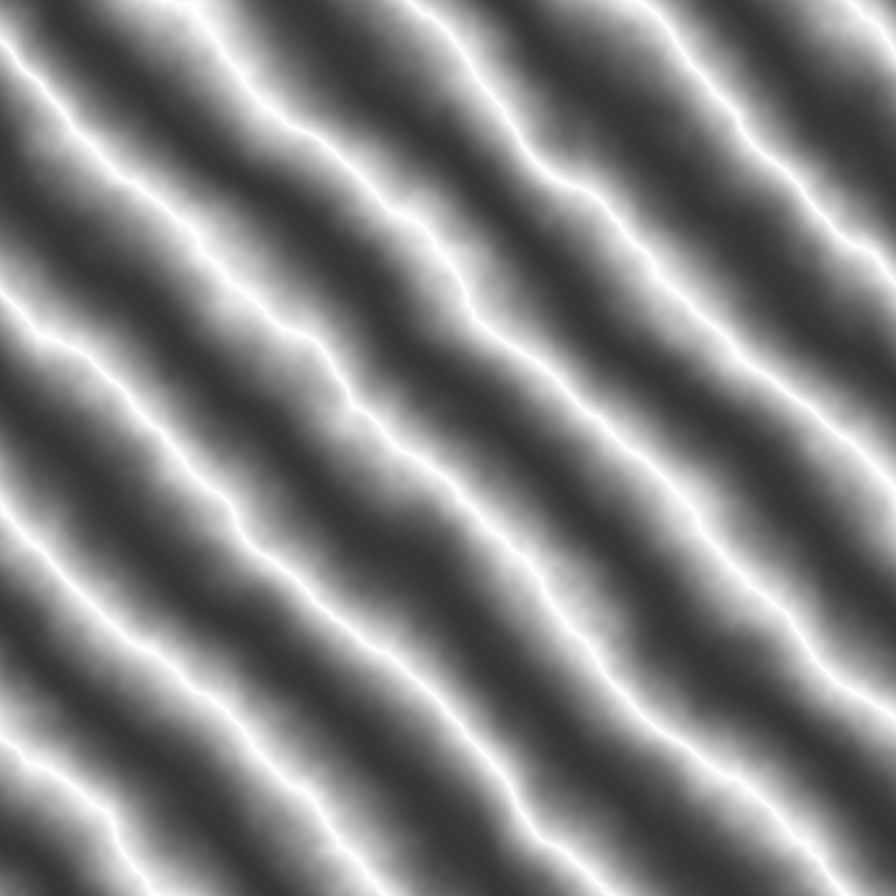
Write a Shadertoy shader that draws this pattern.

```glsl
// Diagonal marble veins: sharp bright ridges fading into dark grey, roughened by fractal noise.

const float PI = 3.14159265;
const float BANDS = 4.0;         // veins across and down the canvas
const float PHASE = 0.23;        // vein offset, in periods
const float WARP = 0.37;         // vein displacement, in periods
const float NOISE_CELLS = 8.0;   // coarsest noise cells across the canvas
const int OCTAVES = 5;
const float GAIN = 0.5;          // amplitude ratio between octaves
const vec3 DARK = vec3(0.215);
const vec3 LIGHT = vec3(1.0);

// Integer lattice hash, 0 to 1
float hash(ivec2 cell) {
    uvec2 q = uvec2(cell) * uvec2(1597u, 3571u);
    uint h = q.x ^ (q.y * 40503u + 7919u);
    h = (h ^ (h >> 15)) * 0x2c1b3c6du;
    h = (h ^ (h >> 12)) * 0x297a2d39u;
    h ^= h >> 15;
    return float(h & 0xffffu) / 65535.0;
}

// Smoothly interpolated value noise
float valueNoise(vec2 p) {
    ivec2 cell = ivec2(floor(p));
    vec2 f = fract(p);
    vec2 w = f * f * (3.0 - 2.0 * f);
    float bottom = mix(hash(cell), hash(cell + ivec2(1, 0)), w.x);
    float top = mix(hash(cell + ivec2(0, 1)), hash(cell + ivec2(1, 1)), w.x);
    return mix(bottom, top, w.y);
}

// Fractal sum of octaves, normalised to 0..1
float fbm(vec2 p) {
    float sum = 0.0, total = 0.0, amplitude = 1.0;
    for (int i = 0; i < OCTAVES; i++) {
        sum += amplitude * valueNoise(p);
        total += amplitude;
        amplitude *= GAIN;
        p = 2.0 * p + vec2(17.3, 41.7);
    }
    return sum / total;
}

void mainImage(out vec4 fragColor, in vec2 fragCoord) {
    vec2 uv = fragCoord / iResolution.xy;

    // Diagonal phase, bent by the noise
    float bend = WARP * (fbm(uv * NOISE_CELLS) - 0.5);
    float phase = BANDS * (uv.x + uv.y) + PHASE + bend;

    // Folded sine, its crease rounded over about half a pixel
    float wave = sin(PI * phase);
    float soft = 0.4 * PI * fwidth(phase);
    float vein = 1.0 - min(sqrt(wave * wave + soft * soft), 1.0);

    fragColor = vec4(mix(DARK, LIGHT, vein), 1.0);
}
```
